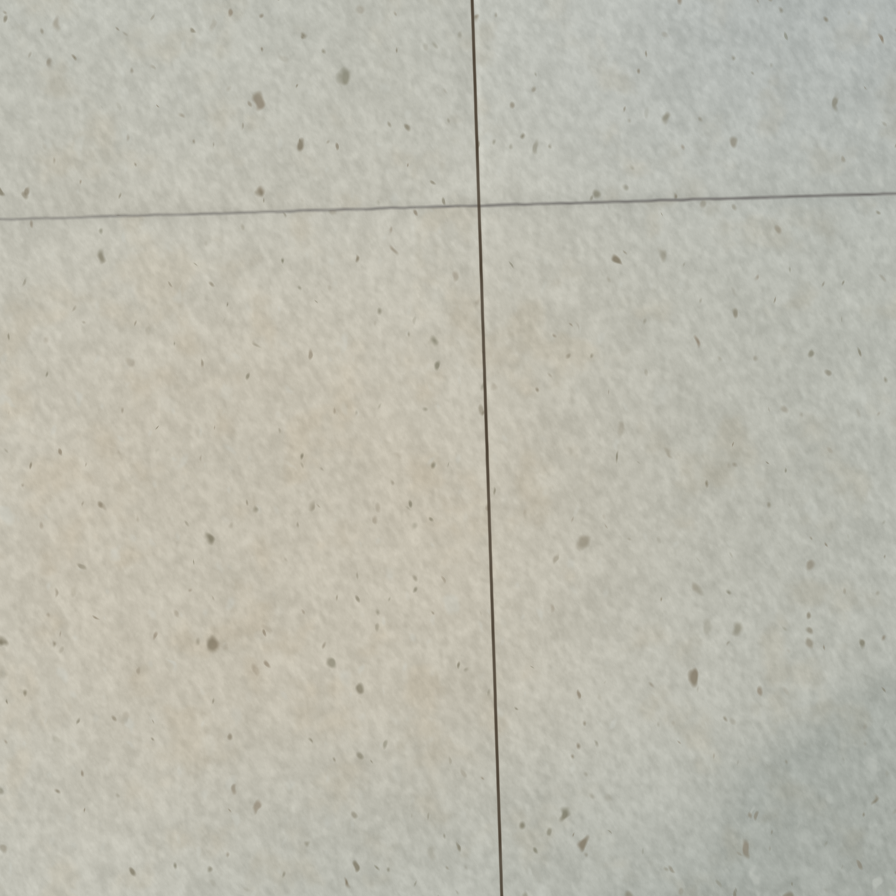
Reproduce this texture procedurally as a Shadertoy shader.

```glsl
#define TILE_SIZE 0.9
#define JOINT_ORIGIN vec2(0.560, 0.755)
#define JOINT_SLANT vec2(-0.033, 0.029)
#define JOINT_HALF_WIDTH vec2(0.0016, 0.0014)
#define WARM_STONE vec3(0.775, 0.750, 0.687)
#define COOL_STONE vec3(0.755, 0.765, 0.733)
#define SHADED_STONE vec3(0.640, 0.658, 0.630)
#define SPECK_BROWN vec3(0.48, 0.41, 0.33)
#define FLECK_PALE vec3(0.80, 0.81, 0.78)
#define JOINT_DARK vec3(0.28, 0.24, 0.19)
#define JOINT_GREY vec3(0.42, 0.41, 0.40)
#define GRAIN 0.105

float hash(vec2 p) {
    vec3 q = fract(p.xyx * 0.1031);
    q += dot(q, q.yzx + 33.33);
    return fract((q.x + q.y) * q.z);
}

float noise(vec2 p) {
    vec2 i = floor(p), f = fract(p);
    f = f * f * (3.0 - 2.0 * f);
    return mix(mix(hash(i), hash(i + vec2(1, 0)), f.x),
               mix(hash(i + vec2(0, 1)), hash(i + vec2(1, 1)), f.x), f.y);
}

float fbm(vec2 p) {
    float sum = 0.0, amp = 0.5;
    for (int i = 0; i < 4; i++) {
        sum += amp * noise(p);
        p = mat2(1.6, 1.2, -1.2, 1.6) * p + 17.3;
        amp *= 0.5;
    }
    return sum / 0.9375;
}

// Soft, tilted chips, at most one in each cell
float chips(vec2 p, float cells, float density, float seed, float pixel) {
    p = p * cells + 0.12 * vec2(noise(p * 120.0 + seed), noise(p * 120.0 + seed + 40.0));
    vec2 id = floor(p) + seed * 61.0;
    vec2 offset = fract(p) - mix(vec2(0.25), vec2(0.75), vec2(hash(id), hash(id + 7.7)));
    float angle = mix(1.1, 2.5, hash(id + 13.1));
    vec2 along = vec2(cos(angle), sin(angle));
    vec2 q = vec2(dot(offset, along), dot(offset, vec2(-along.y, along.x)));
    float size = mix(0.08, 0.2, pow(hash(id + 23.9), 2.0));
    q.y *= mix(1.2, 2.6, hash(id + 31.3));
    float soft = 0.06 + pixel * cells;
    float shape = 1.0 - smoothstep(size - soft, size + soft, length(q));
    return shape * step(hash(id + 41.7), density) * mix(0.2, 1.0, hash(id + 53.9));
}

// Large drifts of warm, cool and shaded stone
vec3 stoneTone(vec2 uv, vec2 tile) {
    float drift = fbm(uv * 4.0 + tile * 9.0) - 0.5;
    vec2 fromWarm = (uv - vec2(0.30, 0.40)) / vec2(0.60, 0.42);
    float warm = 1.15 * exp(-dot(fromWarm, fromWarm)) + 0.4 * drift;
    vec3 tone = mix(COOL_STONE, WARM_STONE, clamp(warm, 0.0, 1.0));
    float right = 0.42 * smoothstep(0.45, 1.0, uv.x);
    float corner = 0.5 * smoothstep(-0.1, 0.12, uv.x - 0.65 - 1.3 * uv.y + 0.3 * drift);
    float bottom = 0.35 * smoothstep(0.25, 0.0, uv.y) * smoothstep(0.1, 0.4, uv.x);
    tone = mix(tone, SHADED_STONE, clamp(0.05 + right + corner + bottom + 0.25 * drift, 0.0, 0.95));
    float sky = smoothstep(0.65, 1.0, uv.y) * smoothstep(0.4, 0.9, uv.x);
    return tone + sky * vec3(-0.010, -0.002, 0.016) + 0.012 * (hash(tile + 5.0) - 0.5);
}

void mainImage(out vec4 fragColor, in vec2 fragCoord) {
    vec2 uv = fragCoord / iResolution.xy;
    float pixel = 1.0 / min(iResolution.x, iResolution.y);

    // Slightly skewed tile grid
    vec2 grid = uv - JOINT_ORIGIN - JOINT_SLANT * uv.yx;
    vec2 tile = floor(grid / TILE_SIZE);
    vec2 side = grid - TILE_SIZE * round(grid / TILE_SIZE);
    vec2 p = uv + tile * 3.7 + 20.0;

    // Stone ground with mottling and slanted fine grain
    vec3 color = stoneTone(uv, tile);
    vec2 slanted = mat2(0.87, -0.5, 0.5, 0.87) * p;
    color += 0.05 * (fbm(p * vec2(38.0, 30.0)) - 0.5);
    color += GRAIN * (fbm(slanted * vec2(170.0, 105.0)) - 0.5);
    float blush = smoothstep(0.55, 0.8, fbm(p * 22.0 + 8.0));
    color = mix(color, color * vec3(0.98, 0.955, 0.92), 0.45 * blush);

    // Pale shell flecks, then sparse brown chips from coarse to fine
    color = mix(color, FLECK_PALE, 0.4 * chips(p, 17.0, 0.35, 1.0, pixel));
    color = mix(color, FLECK_PALE, 0.3 * chips(p, 35.0, 0.35, 2.0, pixel));
    for (int i = 0; i < 3; i++) {
        float layer = float(i);
        float chip = chips(p + layer * 0.37, 21.0 + 14.0 * layer, 0.11, 3.0 + layer, pixel);
        vec3 tint = mix(SPECK_BROWN, SPECK_BROWN.ggb, noise(p * 25.0));
        color = mix(color, tint, (0.72 - 0.08 * layer) * chip);
    }

    // Crisp upright joint with a faint lit rim; softer level joint
    vec2 wobble = vec2(0.0002, 0.0012) * (noise(uv * 80.0) - 0.5);
    vec2 edge = abs(side + wobble) - JOINT_HALF_WIDTH;
    vec2 soft = vec2(0.0006, 0.0014) + 0.5 * pixel;
    vec2 joint = 1.0 - smoothstep(-soft, soft, edge);
    float rim = exp(-pow((side.x - 0.005) / 0.003, 2.0));
    color += 0.04 * rim * smoothstep(0.2, 1.0, uv.y);
    color *= 1.0 - 0.05 * exp(-abs(side.y) / 0.006);
    float wear = mix(0.55, 0.95, smoothstep(0.1, 0.9, uv.x)) * mix(0.7, 1.0, noise(uv * 60.0));
    color = mix(color, JOINT_GREY, joint.y * wear);
    color = mix(color, JOINT_DARK, joint.x * mix(0.82, 0.97, noise(uv * 30.0)));

    fragColor = vec4(clamp(color, 0.0, 1.0), 1.0);
}
```
